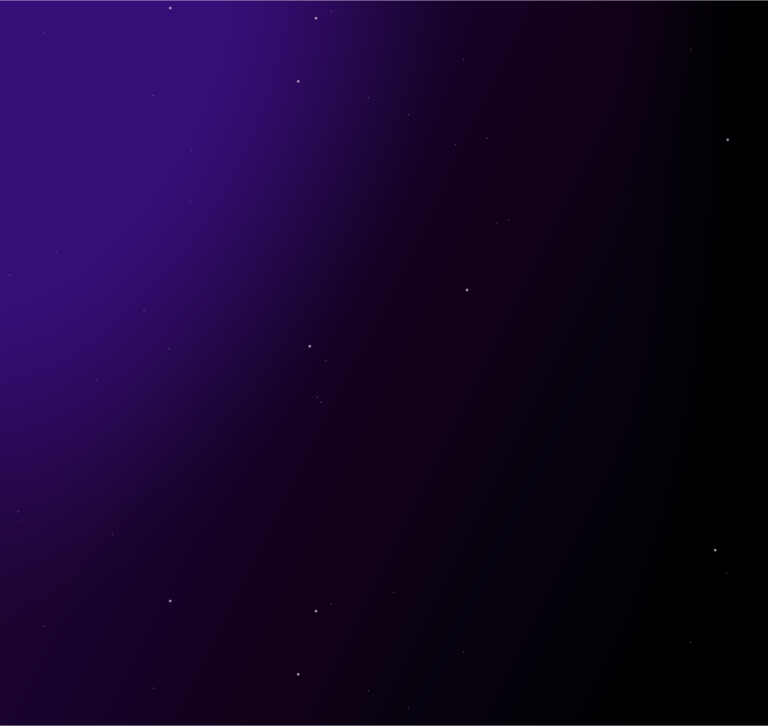
Reproduce this background procedurally as a WebGL 1 fragment shader.

```glsl
precision highp float;
// Night sky: a violet glow in the upper left fading to black, with sparse stars.

#define GLOW_SIZE vec2(0.482, 0.638)
#define GLOW_CURVE 1.6
#define GLOW_FADE vec2(0.53, 1.32)
#define RIGHT_FADE vec2(0.80, 1.0)
#define STAR_COUNT 33
#define STAR_PERIOD 0.772
#define STAR_RADIUS vec2(0.0009, 0.0017)
#define BRIGHT_EVERY 5.0
#define RULE_WIDTH 0.0013
#define RULE_ALPHA 0.4

const vec3 VIOLET = vec3(0.215, 0.055, 0.470);
const vec3 PURPLE = vec3(0.120, 0.012, 0.200);
const vec3 INDIGO = vec3(0.085, 0.013, 0.170);
const vec3 PLUM   = vec3(0.062, 0.003, 0.088);
const vec3 NAVY   = vec3(0.030, 0.007, 0.060);
const vec3 STAR   = vec3(0.82, 0.80, 0.90);

uniform vec2 u_resolution;

vec2 hash21(float n) {
  vec3 q = fract(vec3(n) * vec3(0.1031, 0.1030, 0.0973));
  q += dot(q, q.yzx + 33.33);
  return fract((q.xx + q.yz) * q.zy);
}

// Slanted bands running from purple to black.
vec3 slantedBands(vec2 p) {
  float t = p.x + 0.5 * p.y;
  vec3 c = mix(PURPLE, INDIGO, smoothstep(0.36, 0.58, t));
  c = mix(c, PLUM, smoothstep(0.50, 0.87, t));
  c = mix(c, NAVY, smoothstep(0.84, 0.99, t));
  return c * (1.0 - smoothstep(0.96, 1.36, t));
}

// Flat core with a soft rim, centred on the upper left corner.
float cornerGlow(vec2 p) {
  vec2 q = pow(max(p / GLOW_SIZE, 0.0001), vec2(GLOW_CURVE));
  float d = pow(q.x + q.y, 1.0 / GLOW_CURVE);
  return 1.0 - smoothstep(GLOW_FADE.x, GLOW_FADE.y, d);
}

// Scattered dots, denser on the left, repeating down the canvas.
float stars(vec2 p, float pixel) {
  float light = 0.0;
  for (int i = 0; i < STAR_COUNT; i++) {
    float n = float(i);
    vec2 h = hash21(n * 17.37 + 5.0);
    vec2 offset = p - vec2(pow(h.x, 1.5), h.y * STAR_PERIOD);
    offset.y = mod(offset.y + 0.5 * STAR_PERIOD, STAR_PERIOD) - 0.5 * STAR_PERIOD;
    float bright = 1.0 - step(0.5, mod(n, BRIGHT_EVERY));
    float radius = mix(STAR_RADIUS.x, STAR_RADIUS.y, bright);
    float soft = max(0.75 * pixel, 0.0008);
    float dotMask = 1.0 - smoothstep(-soft, soft, length(offset) - radius);
    light = max(light, dotMask * mix(0.25, 0.7, bright));
  }
  return light;
}

void main() {
  // Canvas widths, measured from the upper left corner.
  float pixel = 1.0 / u_resolution.x;
  vec2 p = vec2(gl_FragCoord.x, u_resolution.y - gl_FragCoord.y) * pixel;
  float height = u_resolution.y * pixel;

  vec3 color = mix(slantedBands(p), VIOLET, cornerGlow(p));
  color *= 1.0 - smoothstep(RIGHT_FADE.x, RIGHT_FADE.y, p.x);
  color = mix(color, STAR, stars(p, pixel));

  // Thin pale rules along the top and bottom edges.
  float edge = min(p.y, height - p.y);
  float rule = clamp((RULE_WIDTH - edge) / pixel + 0.5, 0.0, 1.0);
  color = mix(color, STAR, rule * RULE_ALPHA);

  gl_FragColor = vec4(color, 1.0);
}
```
